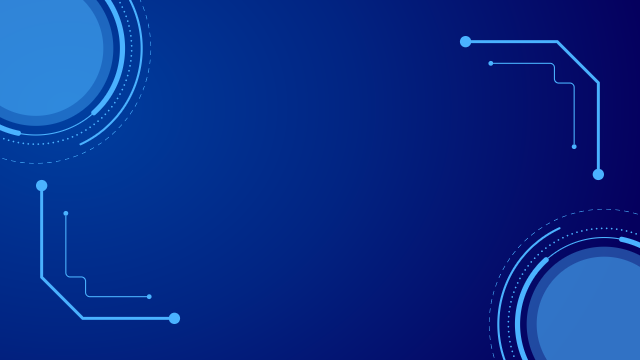
Give the GLSL for this background, as a WebGL 2 fragment shader.

```glsl
#version 300 es
precision highp float;
// Blue technology backdrop: a soft radial gradient with ringed discs in two
// opposite corners and angular circuit traces in the other two. One motif is
// built from distance functions and drawn twice, the second time half-turned.
// Lengths are in canvas heights.

uniform vec2 u_resolution;
out vec4 outColor;

const float TAU = 6.2831853;

// Colours
const vec3 GLOW_COLOR = vec3(0.0, 0.25, 0.63);
const vec3 MID_COLOR = vec3(0.005, 0.14, 0.51);
const vec3 DARK_COLOR = vec3(0.02, 0.0, 0.37);
const vec3 LINE_COLOR = vec3(0.29, 0.70, 1.0);
const float DISC_ALPHA = 0.4;

// Background glow
const vec2 GLOW_CENTER = vec2(0.185, 0.70);
const float GLOW_STRETCH = 1.25;
const float GLOW_STEP = 0.81;

// Rings, from the inside out
const vec2 FIRST_CENTER = vec2(0.0995, 0.8657);
const vec2 SECOND_CENTER = vec2(0.0995, 0.9005);
const float INNER_DISC = 0.1875;
const float OUTER_DISC = 0.2153;
const float TRACK_RADIUS = 0.2407;
const float DOT_RADIUS = 0.2662;
const float ARC_RADIUS = 0.294;
const float DASH_RADIUS = 0.3194;
const float DOT_COUNT = 120.0;
const float DASH_COUNT = 80.0;

// Circuit traces
const float WIDE_NEAR = 0.1157;
const float WIDE_BEND = 0.230;
const float WIDE_END = 0.4845;
const float FINE_NEAR = 0.1794;
const float FINE_BEND = 0.2342;
const float FINE_END = 0.4109;
const float FINE_SHIFT = 0.0035;
const float BEND_RADIUS = 0.012;

// Half widths of strokes
const float THICK = 0.0072;
const float WIDE = 0.0041;
const float MEDIUM = 0.0029;
const float FINE = 0.0015;
const float HAIR = 0.0007;

float coverage(float d) {
    return clamp(0.5 - d * u_resolution.y, 0.0, 1.0);
}

float segment(vec2 p, vec2 a, vec2 b) {
    vec2 ab = b - a;
    return length(p - a - ab * clamp(dot(p - a, ab) / dot(ab, ab), 0.0, 1.0));
}

// Round-ended arc between two angles in degrees
float arc(vec2 p, float radius, float from, float to) {
    float middle = radians(0.5 * (from + to));
    float spread = radians(0.5 * (to - from));
    float c = cos(middle), s = sin(middle);
    p = vec2(c * p.x + s * p.y, abs(c * p.y - s * p.x));
    if (atan(p.y, p.x) < spread) return abs(length(p) - radius);
    return length(p - radius * vec2(cos(spread), sin(spread)));
}

// Local position in one of many equal cells around a circle
vec2 ringCell(vec2 p, float radius, float count) {
    float turn = fract(atan(p.y, p.x) / TAU * count) - 0.5;
    return vec2(turn * TAU * radius / count, length(p) - radius);
}

float ringLines(vec2 p) {
    float d = abs(length(p) - TRACK_RADIUS) - FINE;
    d = min(d, arc(p, TRACK_RADIUS, -48.0, 60.0) - THICK);
    d = min(d, arc(p, TRACK_RADIUS, -160.0, -101.6) - THICK);
    d = min(d, arc(p, ARC_RADIUS, -65.0, 60.0) - MEDIUM);
    d = min(d, length(ringCell(p, DOT_RADIUS, DOT_COUNT)) - 0.0022);
    vec2 dash = abs(ringCell(p, DASH_RADIUS, DASH_COUNT)) - vec2(0.0058, HAIR);
    return min(d, max(dash.x, dash.y));
}

// Both traces mirror across a diagonal, so half of each is enough
float circuitLines(vec2 p) {
    vec2 q = vec2(min(p.x, p.y), max(p.x, p.y));
    vec2 wideEnd = vec2(WIDE_NEAR, WIDE_END);
    vec2 wideBend = vec2(WIDE_NEAR, WIDE_BEND);
    float d = min(segment(q, wideEnd, wideBend), segment(q, wideBend, wideBend.yx)) - WIDE;
    d = min(d, length(q - wideEnd) - 0.0157);

    p += vec2(-FINE_SHIFT, FINE_SHIFT);
    q = vec2(min(p.x, p.y), max(p.x, p.y));
    vec2 fineEnd = vec2(FINE_NEAR, FINE_END);
    vec2 corner = vec2(FINE_NEAR, FINE_BEND);
    vec2 notch = vec2(FINE_BEND);
    float fine = segment(q, fineEnd, corner + vec2(0.0, BEND_RADIUS));
    fine = min(fine, segment(q, corner + vec2(BEND_RADIUS, 0.0), notch - vec2(BEND_RADIUS, 0.0)));
    fine = min(fine, arc(q - corner - BEND_RADIUS, BEND_RADIUS, 180.0, 270.0));
    fine = min(fine, arc(q - notch + BEND_RADIUS, BEND_RADIUS, 0.0, 90.0));
    return min(d, min(fine - FINE, length(q - fineEnd) - 0.0066));
}

void main() {
    vec2 p = gl_FragCoord.xy / u_resolution.y;
    vec2 size = vec2(u_resolution.x / u_resolution.y, 1.0);

    // Gradient
    float glow = length((p - GLOW_CENTER) * vec2(1.0, GLOW_STRETCH)) / GLOW_STEP;
    vec3 color = mix(GLOW_COLOR, MID_COLOR, min(glow, 1.0));
    color = mix(color, DARK_COLOR, clamp(glow - 1.0, 0.0, 1.0));

    // Motif and its half-turned copy
    for (int i = 0; i < 2; i++) {
        vec2 q = i == 0 ? p : size - p;
        vec2 r = q - (i == 0 ? FIRST_CENTER : SECOND_CENTER);
        color = mix(color, LINE_COLOR, DISC_ALPHA * coverage(length(r) - OUTER_DISC));
        color = mix(color, LINE_COLOR, DISC_ALPHA * coverage(length(r) - INNER_DISC));
        color = mix(color, LINE_COLOR, coverage(min(ringLines(r), circuitLines(q))));
    }
    outColor = vec4(color, 1.0);
}
```
